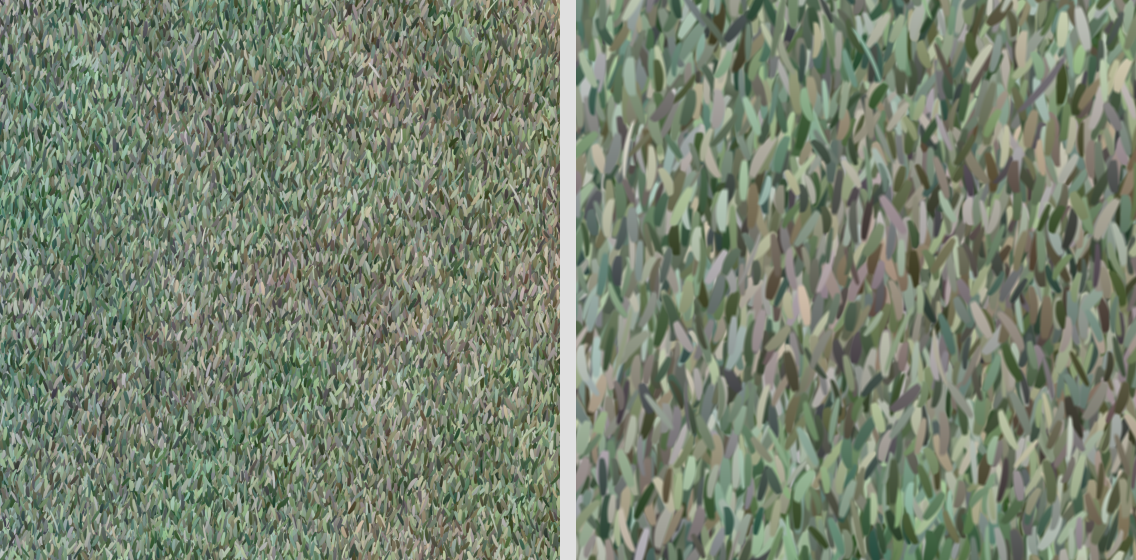
Left: the whole. Right: its middle third, enlarged.
Reproduce this texture procedurally as a Shadertoy shader.

```glsl
// Short mown lawn: a dense mat of green and dry blades in soft daylight.

const vec3 SHADE = vec3(0.24, 0.29, 0.22);
const vec3 PALE = vec3(0.69, 0.74, 0.655);
const vec3 DRY_SHIFT = vec3(0.075, -0.020, 0.030);
const vec3 WARM_SHIFT = vec3(0.020, 0.012, -0.055);
const vec2 CELL = vec2(0.014, 0.022);
const int MAT_LAYERS = 9;

float hash(vec2 p, float seed) {
    p += seed * vec2(17.3, 9.1);
    return fract(sin(dot(p, vec2(127.1, 311.7))) * 43758.5453);
}

float signedHash(vec2 p, float seed) {
    return 2.0 * hash(p, seed) - 1.0;
}

float valueNoise(vec2 p, float seed) {
    vec2 i = floor(p);
    vec2 f = fract(p);
    f = f * f * (3.0 - 2.0 * f);
    float low = mix(hash(i, seed), hash(i + vec2(1, 0), seed), f.x);
    float high = mix(hash(i + vec2(0, 1), seed), hash(i + vec2(1, 1), seed), f.x);
    return mix(low, high, f.y);
}

// Broad uneven growth, from -1 to 1
float patchiness(vec2 p, float seed) {
    float n = 0.6 * valueNoise(p * 6.0, seed) + 0.4 * valueNoise(p * 17.0, seed + 1.0);
    return 2.0 * n - 1.0;
}

vec3 grassColor(float tone, float dryness, float warmth) {
    return mix(SHADE, PALE, tone) + dryness * DRY_SHIFT + warmth * WARM_SHIFT;
}

// Coverage of a bent, tapering blade centred on the origin
float bladeMask(vec2 p, float angle, float halfLength, float halfWidth, float bend, float blur) {
    float c = cos(angle);
    float s = sin(angle);
    p = vec2(c * p.x - s * p.y, s * p.x + c * p.y);
    float along = p.y / halfLength;
    float across = abs(p.x - bend * (along * along - 0.3));
    float width = halfWidth * (1.0 - 0.6 * along * along);
    return smoothstep(blur, -blur, across - width) * smoothstep(1.0, 0.75, abs(along));
}

// Paints one jittered grid of blades over the colour below
vec3 paintLayer(vec3 below, vec2 uv, float scale, float presence, float lift, float seed, float blur) {
    vec2 cell = CELL * scale;
    vec2 home = floor(uv / cell);
    for (int y = -1; y <= 1; y++) {
        for (int x = -1; x <= 1; x++) {
            vec2 id = home + vec2(x, y);
            if (hash(id, seed) > presence) continue;
            vec2 center = (id + vec2(hash(id, seed + 0.1), hash(id, seed + 0.2))) * cell;

            // Shape: mostly upright, leaning slightly to the right
            float angle = 0.08 + 0.42 * (signedHash(id, seed + 0.3) + signedHash(id, seed + 0.4));
            float halfLength = scale * mix(0.009, 0.016, hash(id, seed + 0.5));
            float halfWidth = mix(0.0017, 0.0037, hash(id, seed + 0.6)) / scale;
            float bend = 0.0025 * signedHash(id, seed + 0.7);
            vec2 offset = uv - center;
            float mask = bladeMask(offset, angle, halfLength, halfWidth, bend, blur);

            // Colour: drier and warmer toward the right
            float side = center.x - 0.5;
            float tone = 0.5 + lift + 0.56 * signedHash(id, seed + 0.8)
                       + 0.12 * patchiness(center, 3.0) + 0.08 * offset.y / halfLength;
            float dryness = 0.85 * signedHash(id, seed + 0.9)
                          + 0.7 * patchiness(center, 7.0) + 0.5 * side;
            float warmth = signedHash(id, seed + 1.1) + 0.8 * side;
            below = mix(below, grassColor(tone, dryness, warmth), mask);
        }
    }
    return below;
}

void mainImage(out vec4 fragColor, in vec2 fragCoord) {
    vec2 uv = fragCoord / iResolution.y;
    float blur = max(0.0014, 0.75 / iResolution.y);

    // Shaded thatch under the blades
    float thatch = valueNoise(uv * vec2(190.0, 110.0), 5.0);
    vec3 color = grassColor(0.1 + 0.4 * thatch, 0.0, 0.0);

    // Dense mat, staggered so the grids never line up
    for (int i = 0; i < MAT_LAYERS; i++) {
        float layer = float(i);
        vec2 stagger = CELL * fract(layer * vec2(0.37, 0.61));
        color = paintLayer(color, uv + stagger, 1.0, 0.95, 0.0, 2.0 + 3.0 * layer, blur);
    }

    // A few long pale stalks lying on top
    color = paintLayer(color, uv, 1.6, 0.12, 0.25, 41.0, blur);

    fragColor = vec4(clamp(color, 0.0, 1.0), 1.0);
}
```
